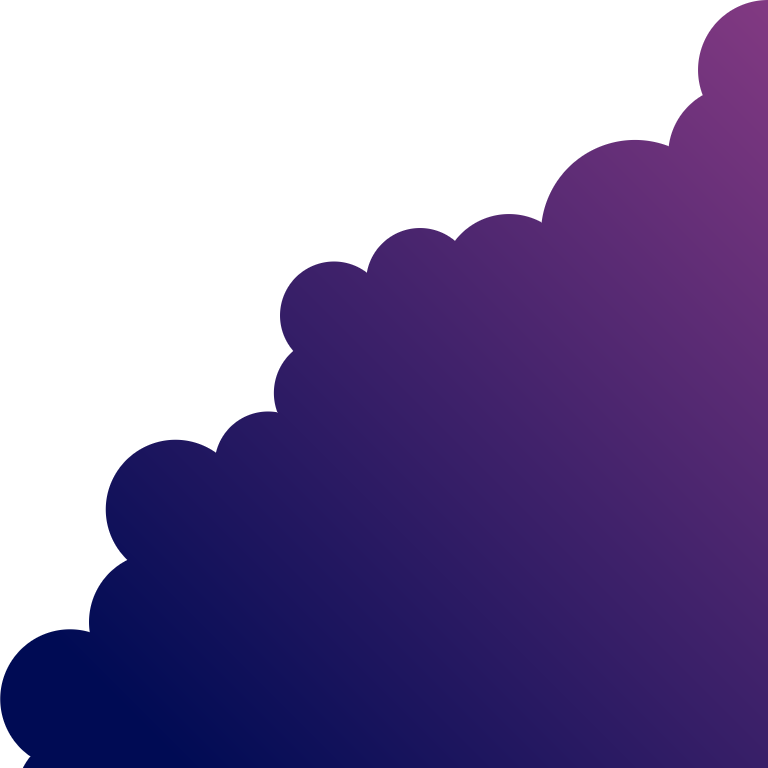
A Shadertoy shader for this background:

```glsl
// A scalloped cloud bank climbing to the upper right, filled from navy to plum, on white.

// Puffs from left to right along the rim: centre and radius.
const vec3 PUFFS[12] = vec3[12](
    vec3(0.1107, -0.0417, 0.0911), vec3(0.0911, 0.0898, 0.0908),
    vec3(0.2064, 0.1900, 0.0905), vec3(0.2285, 0.3366, 0.0908),
    vec3(0.3490, 0.3945, 0.0697), vec3(0.4284, 0.4883, 0.0718),
    vec3(0.4349, 0.5892, 0.0703), vec3(0.5469, 0.6328, 0.0703),
    vec3(0.6628, 0.6328, 0.0885), vec3(0.8268, 0.6953, 0.1225),
    vec3(0.9600, 0.7982, 0.0900), vec3(1.0000, 0.9089, 0.0911));

// Distance to the puffs, with everything under the line of centres solid.
float cloudDistance(vec2 p) {
    float dist = 1.0;
    vec2 previous = PUFFS[0].xy;
    for (int i = 0; i < 12; i++) {
        vec2 centre = PUFFS[i].xy;
        dist = min(dist, length(p - centre) - PUFFS[i].z);
        if (p.x > previous.x && p.x <= centre.x) {
            float along = (p.x - previous.x) / (centre.x - previous.x);
            if (p.y < mix(previous.y, centre.y, along)) dist = -1.0;
        }
        previous = centre;
    }
    return dist;
}

void mainImage(out vec4 fragColor, in vec2 fragCoord) {
    vec2 uv = fragCoord / iResolution.xy;
    float pixel = 1.0 / min(iResolution.x, iResolution.y);

    // Diagonal gradient from the lower left to the upper right
    float blend = clamp((0.5 * (uv.x + uv.y) - 0.12) / 0.88, 0.0, 1.0);
    vec3 cloudColor = mix(vec3(0.0, 0.043, 0.33), vec3(0.51, 0.225, 0.51), blend);

    // Smooth rim over the white sky
    float cover = clamp(0.5 - cloudDistance(uv) / pixel, 0.0, 1.0);
    fragColor = vec4(mix(vec3(1.0), cloudColor, cover), 1.0);
}
```
